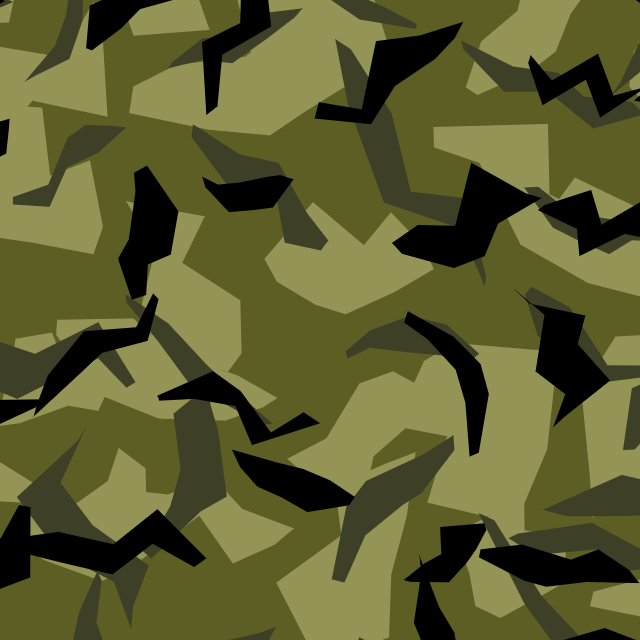
A Shadertoy shader for this pattern:

```glsl
// Angular four-colour camouflage: flat, hard-edged shards over an olive ground.
// Each layer scatters one random ten-sided polygon per grid cell, built as a
// zigzag spine with uneven widths, and merges them by signed distance.

const vec3 OLIVE = vec3(0.36, 0.37, 0.14);
const vec3 SAND  = vec3(0.58, 0.58, 0.34);
const vec3 MOSS  = vec3(0.24, 0.25, 0.15);
const vec3 BLACK = vec3(0.0);

// Two random values in 0..1 for a cell and an index.
vec2 hash2(vec2 cell, float index) {
    vec3 q = fract(vec3(cell, index) * vec3(0.1031, 0.1030, 0.0973));
    q += dot(q, q.yzx + 33.33);
    return fract((q.xx + q.yz) * q.zy);
}

// Vertices 0..4 run along the upper side of the spine, 5..9 back along the lower.
vec2 shardVertex(int i, vec2 cell, float halfLength, float halfWidth, float bend) {
    bool upper = i < 5;
    int joint = upper ? i : 9 - i;
    vec2 r = hash2(cell, float(i) + 11.0);
    float spine = bend * (2.0 * hash2(cell, float(joint) + 31.0).x - 1.0);
    float taper = (joint == 0 || joint == 4) ? 0.25 : 1.0;
    float offset = halfWidth * taper * (0.5 + r.y);
    float along = 0.5 * float(joint) - 1.0 + 0.3 * (r.x - 0.5);
    return vec2(halfLength * along, spine + (upper ? offset : -offset));
}

// Signed distance to one shard, negative inside.
float shardDistance(vec2 p, vec2 cell, float halfLength, float halfWidth, float bend) {
    float nearest = 1e3;
    float side = 1.0;
    vec2 a = shardVertex(9, cell, halfLength, halfWidth, bend);
    for (int i = 0; i < 10; i++) {
        vec2 b = shardVertex(i, cell, halfLength, halfWidth, bend);
        vec2 e = b - a;
        vec2 w = p - a;
        vec2 d = w - e * clamp(dot(w, e) / dot(e, e), 0.0, 1.0);
        nearest = min(nearest, dot(d, d));
        // Flip the sign at each edge crossed by a horizontal ray.
        if ((a.y > p.y) != (b.y > p.y) && w.x < e.x * w.y / e.y) side = -side;
        a = b;
    }
    return side * sqrt(nearest);
}

// Smooth coverage of one layer of shards; lengths are in grid cells.
float shardLayer(vec2 uv, float cells, float seed, float halfLength, float halfWidth,
                 float bend, float pixel) {
    vec2 p = uv * cells + hash2(vec2(seed), 3.0);
    vec2 home = floor(p);
    float d = 1e3;
    for (int y = -1; y <= 1; y++) {
        for (int x = -1; x <= 1; x++) {
            vec2 corner = home + vec2(x, y);
            vec2 cell = corner + seed;
            vec2 q = p - corner - 0.5 - 0.6 * (hash2(cell, 1.0) - 0.5);
            if (dot(q, q) > 1.5) continue;

            // Random direction, size and proportion for this shard.
            vec2 r = hash2(cell, 2.0);
            float angle = 2.6 * (r.x - 0.5);
            float size = mix(0.7, 1.2, r.y);
            float stretch = mix(0.75, 1.25, hash2(cell, 4.0).x);
            q = mat2(cos(angle), -sin(angle), sin(angle), cos(angle)) * q;
            d = min(d, shardDistance(q, cell, halfLength * size * stretch,
                                     halfWidth * size / stretch, bend * size));
        }
    }
    return clamp(0.5 - d / (pixel * cells), 0.0, 1.0);
}

void mainImage(out vec4 fragColor, in vec2 fragCoord) {
    float pixel = 1.0 / min(iResolution.x, iResolution.y);
    vec2 uv = fragCoord * pixel;

    // Broad sand patches, then long moss shards, then compact black ones.
    vec3 colour = OLIVE;
    colour = mix(colour, SAND,  shardLayer(uv, 4.0, 23.0, 0.60, 0.27, 0.18, pixel));
    colour = mix(colour, MOSS,  shardLayer(uv, 4.0, 57.0, 0.65, 0.10, 0.17, pixel));
    colour = mix(colour, BLACK, shardLayer(uv, 4.0, 91.0, 0.50, 0.105, 0.17, pixel));

    fragColor = vec4(colour, 1.0);
}
```
